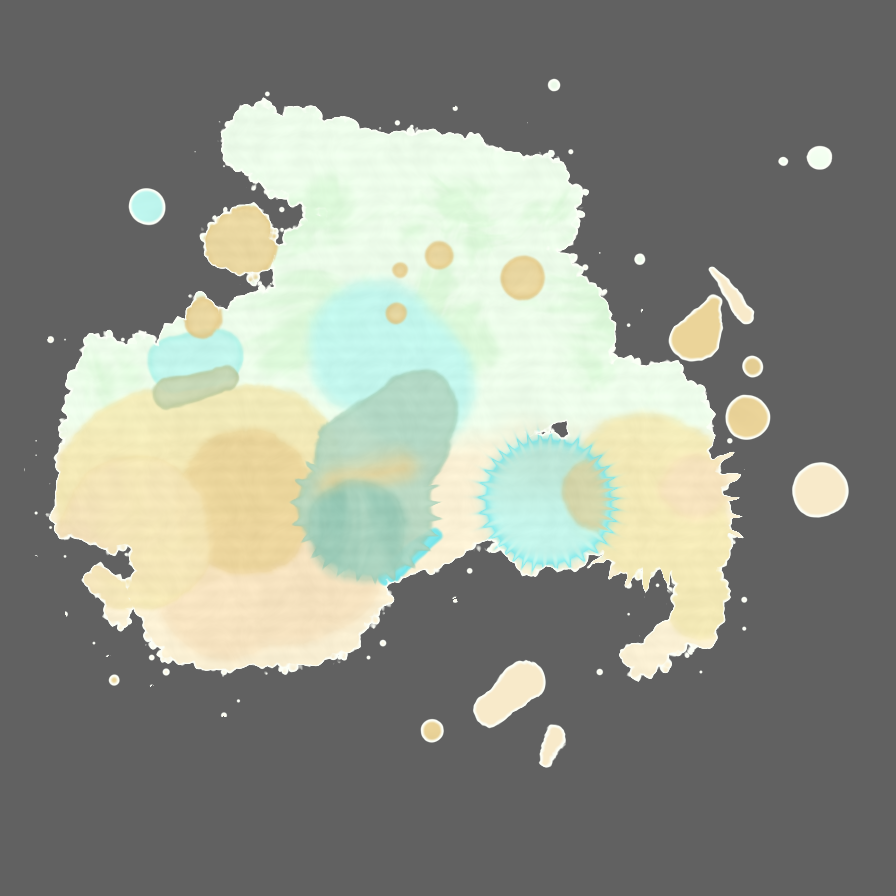
This background is drawn by a WebGL 2 fragment shader. Its source:

```glsl
#version 300 es
precision highp float;
// Watercolour blots on flat grey: tapered capsules joined into one stain
// with cellular ragged edges, tinted by layered washes with dark rims.
#define ROUGH 0.017
#define FRAY 0.008
#define CRISP 0.003
#define SOFT 0.02
#define RIM 0.55
#define GRAIN 0.014
#define SPRAY 0.9
uniform vec2 u_resolution;
out vec4 fragColor;

const vec3 GREY = vec3(.38), PAPER = vec3(.99, 1, .97);
const vec3 MINT = vec3(.93, .99, .92), LEAF = vec3(.82, .95, .81);
const vec3 CREAM = vec3(.98, .94, .83), PEACH = vec3(.96, .88, .74);
const vec3 STRAW = vec3(.95, .91, .7), GOLD = vec3(.92, .83, .6);
const vec3 AQUA = vec3(.74, .96, .93), CYAN = vec3(.46, .91, .94);
const vec3 SAGE = vec3(.7, .84, .76), TEAL = vec3(.5, .74, .67);

// Loose drops and gold dots: centre and radius
const vec3 DROPS[9] = vec3[](vec3(.165, .77, .02), vec3(.914, .824, .014),
  vec3(.874, .82, .005), vec3(.618, .905, .007), vec3(.715, .71, .006),
  vec3(.834, .534, .025), vec3(.84, .591, .012), vec3(.482, .184, .013),
  vec3(.128, .241, .006));
const vec3 DOTS[4] = vec3[](vec3(.583, .69, .024), vec3(.49, .714, .015),
  vec3(.443, .651, .011), vec3(.447, .698, .008));

vec2 hash2(vec2 p) {
  return fract(sin(p * mat2(127.1, 311.7, 269.5, 183.3)) * 43758.5);
}
// Distance to the nearest scattered cell centre
float cells(vec2 p) {
  vec2 id = floor(p), f = fract(p);
  float d = 2.;
  for (int k = 0; k < 9; k++) {
    vec2 g = vec2(k % 3 - 1, k / 3 - 1);
    d = min(d, length(g + hash2(id + g) - f));
  }
  return d;
}
// Layered sines, each octave turned and bent
float mottle(vec2 p) {
  float sum = 0., amp = .6;
  for (int i = 0; i < 5; i++) {
    p = mat2(.8, .6, -.6, .8) * p * 1.8 + sin(p.yx);
    sum += amp * sin(p.x) * cos(p.y);
    amp *= .6;
  }
  return sum;
}
float disc(vec2 p, float x, float y, float r) { return length(p - vec2(x, y)) - r; }
// Capsule with a radius at each end
float cone(vec2 p, float ax, float ay, float bx, float by, float ra, float rb) {
  vec2 a = vec2(ax, ay), v = vec2(bx, by) - a;
  float h = clamp(dot(p - a, v) / dot(v, v), 0., 1.);
  return length(p - a - v * h) - mix(ra, rb, h);
}
// Disc with uneven teeth
float burst(vec2 p, float x, float y, float r, float teeth, float len) {
  float a = atan(p.y - y, p.x - x);
  return disc(p, x, y, r) - len * pow(.5 + .5 * sin(a * teeth + 2. * sin(a * 3.)), 4.);
}
float silhouette(vec2 p) {
  float d = cone(p, .289, .841, .391, .805, .044, .055);
  d = min(d, cone(p, .391, .805, .589, .768, .06, .061));
  d = min(d, cone(p, .391, .688, .573, .622, .086, .111));
  d = min(d, cone(p, .221, .583, .378, .622, .065, .078));
  d = min(d, cone(p, .163, .538, .169, .486, .086, .104));
  d = min(d, cone(p, .124, .577, .115, .44, .044, .056));
  d = min(d, cone(p, .254, .359, .332, .349, .115, .098));
  d = min(d, cone(p, .26, .48, .43, .505, .08, .091));
  d = min(d, cone(p, .41, .44, .482, .434, .091, .068));
  d = min(d, cone(p, .43, .505, .521, .479, .091, .081));
  d = min(d, disc(p, .612, .44, .08));
  d = min(d, disc(p, .71, .518, .083));
  d = min(d, burst(p, .729, .44, .083, 23., .018));
  d = min(d, cone(p, .779, .427, .781, .31, .036, .028));
  d = min(d, cone(p, .781, .31, .714, .265, .026, .018));
  return min(d, cone(p, .117, .349, .137, .316, .017, .014));
}
// Translucent pigment; crisp washes gather a darker rim
void wash(inout vec3 c, float d, vec3 pigment, float soft) {
  float m = smoothstep(soft, -soft, d);
  c = mix(c, pigment, m * .88);
  c = mix(c, pigment * pigment, RIM * m * exp(-abs(d) / CRISP) * CRISP / soft);
}
// Opaque stain with a pale border
void stain(inout vec3 c, float d, vec3 pigment, float px) {
  c = mix(c, mix(PAPER, pigment, smoothstep(-.001, -.005, d)), smoothstep(px, -px, d));
}
void main() {
  float side = min(u_resolution.x, u_resolution.y), px = .8 / side;
  vec2 p = (gl_FragCoord.xy - .5 * u_resolution) / side + .5;
  float tone = mottle(p * 13.);
  vec2 bend = vec2(mottle(p * 19.), mottle(p * 19. + 7.));
  vec2 q = p + .005 * bend, s = p + .0015 * bend;
  float spots = min(disc(q, .269, .729, .043), disc(q, .228, .645, .02));
  float edge = min(spots, silhouette(q)) + ROUGH * (cells(p * 36.) - .48) + FRAY * (cells(p * 99.) - .48);

  // Pale ground, green and aqua tints
  vec3 c = mix(CREAM, MINT, smoothstep(.48, .54, q.y + .01 * tone));
  c = mix(c, LEAF, smoothstep(.1, .9, tone + .5 - 5. * abs(p.y - .69)) * .7);
  wash(c, cone(q, .42, .61, .46, .57, .075, .07), AQUA, .012);
  // Left yellow pools
  wash(c, cone(q, .18, .45, .29, .48, .115, .09), STRAW, .006);
  wash(c, cone(q, .25, .34, .35, .36, .075, .07), PEACH, .012);
  wash(c, disc(q, .275, .44, .078), GOLD, .008);
  wash(c, disc(q, .152, .405, .085), mix(PEACH, STRAW, .5 + .5 * tone), .006);
  // Right yellow pool
  wash(c, cone(q, .72, .45, .785, .33, .09, .04), STRAW, .008);
  wash(c, disc(q, .775, .455, .035), PEACH, .01);
  // Central teal blot, gold streak and cyan spill
  wash(c, cone(q, .43, .36, .485, .405, .012, .008), CYAN, CRISP);
  float blot = burst(q, .41, .435, .074, 25., .01);
  wash(c, min(blot, cone(q, .42, .48, .465, .54, .07, .048)), SAGE, .004);
  wash(c, cone(q, .37, .46, .45, .48, .012, .012), GOLD, SOFT);
  wash(c, disc(q, .4, .408, .054), mix(TEAL, SAGE, .4 + .5 * tone), .012);
  // Toothed aqua blot with a gold patch
  float ring = burst(s, .612, .44, .069, 35., .009);
  wash(c, ring, mix(AQUA, SAGE, smoothstep(.41, .48, q.y) * .4), CRISP);
  wash(c, max(ring + .006, disc(q, .67, .448, .04)), mix(GOLD, SAGE, .3), .006);
  c = mix(c, CYAN, .75 * exp(-abs(ring) / .004));
  // Upper left spots and gold dots
  wash(c, cone(q, .195, .595, .24, .603, .033, .032), AQUA, CRISP);
  wash(c, cone(q, .185, .561, .252, .577, .017, .014), mix(SAGE, GOLD, .4), CRISP);
  wash(c, spots, GOLD, CRISP);
  for (int i = 0; i < 4; i++) wash(c, disc(s, DOTS[i].x, DOTS[i].y, DOTS[i].z), GOLD, CRISP);
  // Paper ribs and grain
  c += GRAIN * (sin(p.y * 420. + tone) * .5 + mottle(p * 70.) + tone);

  // Spray hugging the edge
  vec3 col = GREY;
  vec2 h = hash2(floor(p * 62.));
  float speck = length(fract(p * 62.) - .5) / 62. - .004 * h.y;
  if (h.x > SPRAY && edge < .035) stain(col, speck, CREAM, px);
  stain(col, edge, c, px);
  // Loose drops and slivers
  for (int i = 0; i < 9; i++) {
    vec3 o = DROPS[i];
    vec3 pigment = o.y < .7 ? GOLD : o.x < .3 ? AQUA : MINT;
    stain(col, disc(s, o.x, o.y, o.z), pigment + .03 * tone, px);
  }
  stain(col, cone(q, .775, .622, .796, .663, .029, .009), GOLD, px);
  float pale = min(disc(s, .915, .453, .031), cone(q, .548, .208, .585, .24, .02, .023));
  pale = min(pale, cone(q, .794, .702, .83, .65, .004, .011));
  pale = min(pale, cone(q, .605, .15, .62, .178, .006, .012));
  stain(col, pale, mix(CREAM, PEACH, .4), px);
  fragColor = vec4(clamp(col, 0., 1.), 1);
}
```
